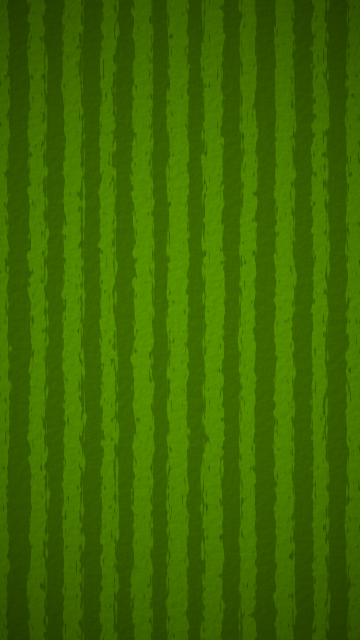
Reproduce this pattern procedurally as a WebGL 2 fragment shader.

```glsl
#version 300 es
precision highp float;

uniform vec2 u_resolution;
out vec4 fragColor;

// Centre offset is implied; x: half width, y: position of the stray bristle line
const vec2 STRIPES[11] = vec2[11](
    vec2(0.19, 0.60), vec2(0.21, 0.27), vec2(0.25, 0.31), vec2(0.19, 0.24),
    vec2(0.26, 0.28), vec2(0.27, -0.29), vec2(0.26, -0.31), vec2(0.20, -0.23),
    vec2(0.25, 0.28), vec2(0.19, 0.23), vec2(0.20, -0.22));

vec2 gradientAt(vec2 cell) {
    vec3 h = fract(cell.xyx * vec3(0.1031, 0.1030, 0.0973));
    h += dot(h, h.yzx + 33.33);
    float angle = 6.2832 * fract((h.x + h.y) * h.z);
    return vec2(cos(angle), sin(angle));
}

float gradientNoise(vec2 p) {
    vec2 i = floor(p), f = p - i;
    vec2 u = f * f * f * (f * (f * 6.0 - 15.0) + 10.0);
    vec2 e = vec2(1.0, 0.0);
    float low = mix(dot(gradientAt(i), f), dot(gradientAt(i + e), f - e), u.x);
    float high = mix(dot(gradientAt(i + e.yx), f - e.yx),
                     dot(gradientAt(i + 1.0), f - 1.0), u.x);
    return mix(low, high, u.y);
}

// Height of the rough plaster
float plaster(vec2 p) {
    return gradientNoise(p * 5.0) + 0.6 * gradientNoise(p * 11.0 + 40.0);
}

// Signed depth inside the dry-brushed paint, in stripe pitches
float brushedStripe(vec2 p) {
    float id = clamp(floor(p.x + 0.5), 0.0, 10.0);
    vec2 stripe = STRIPES[int(id)];
    float s = p.x - id + 0.08 * gradientNoise(vec2(id * 7.3 + 0.5, p.y * 0.4));
    float seed = id * 5.7 + 2.3 * sign(s) + 20.0;

    // Torn edges
    float edge = stripe.x - abs(s);
    edge += 0.08 * gradientNoise(vec2(seed, p.y * 2.2));
    edge += 0.05 * gradientNoise(vec2(seed + 50.0, p.y * 6.0));

    // Pits stretched along the stroke, denser toward the edges
    float pit = gradientNoise(p * vec2(13.0, 3.6) + 90.0);
    float paint = min(edge + 0.08 * pit, 0.15 * (pit + 0.24 + 1.6 * edge));

    // Broken line left by stray bristles
    float breaks = gradientNoise(vec2(id * 3.37 + 70.4, p.y * 2.3));
    float bristle = 0.012 + 0.09 * breaks + 0.04 * pit - abs(s - stripe.y);
    return max(paint, bristle);
}

void main() {
    vec2 uv = gl_FragCoord.xy / u_resolution;
    float stripesAcross = 10.2;
    vec2 p = gl_FragCoord.xy / u_resolution.x * stripesAcross;
    p.x -= 0.05;

    // Two greens
    vec3 ground = vec3(0.243, 0.418, 0.0);
    vec3 stripeGreen = vec3(0.335, 0.565, 0.0);
    float soft = stripesAcross / u_resolution.x;
    vec3 color = mix(ground, stripeGreen, smoothstep(-soft, soft, brushedStripe(p)));

    // Relief lit from the upper left
    float relief = plaster(p) - plaster(p + vec2(-0.04, 0.05));
    color *= 1.0 + 0.075 * relief;

    // Dark borders
    vec2 c = uv * 2.0 - 1.0;
    color *= 1.0 - 0.15 * c.x * c.x - 0.32 * c.y * c.y;
    fragColor = vec4(color, 1.0);
}
```
